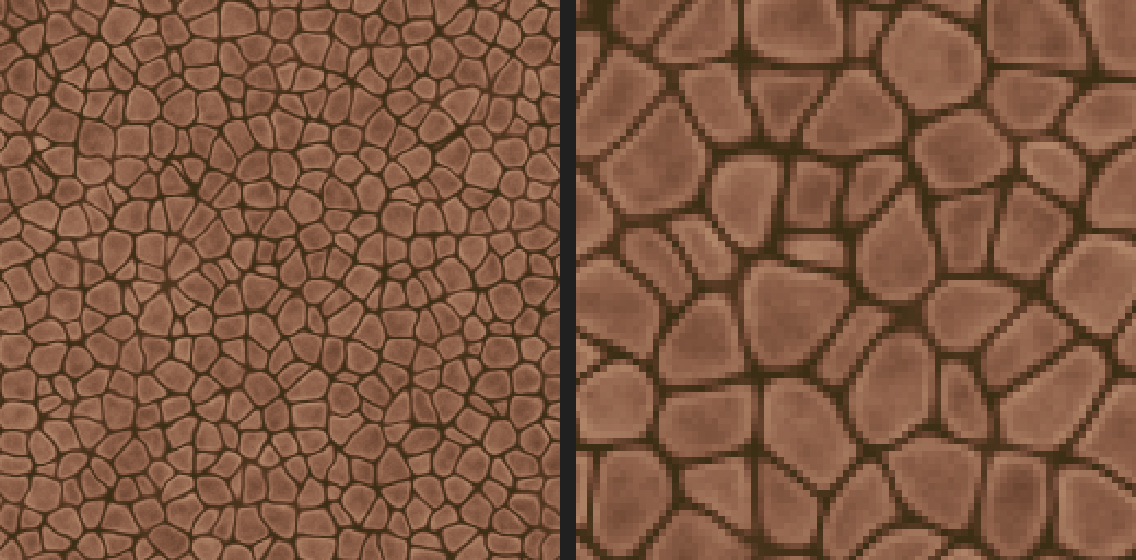
Left, the full canvas; right, a detail of the centre.
Give the GLSL for this texture, as a Shadertoy shader.

```glsl
const float TEXELS = 256.0;       // texture cells across the canvas
const float STONES = 20.5;        // average stones across the canvas
const float JITTER = 0.9;         // scatter of the stone centres
const float SIZE_SPREAD = 0.36;   // difference between small and large stones
const float ROUNDNESS = 15.0;     // lower values give rounder corners
const float WOBBLE = 0.2;         // bending of the outlines
const float JOINT_INNER = -0.03;
const float JOINT_OUTER = 0.097;
const float RIM_LIGHT = 0.85;
const float MOTTLE = 1.5;
const float STONE_TINT = 0.45;
const float GRAIN = 0.22;

const vec3 DEEP_JOINT = vec3(0.23, 0.18, 0.08);
const vec3 JOINT      = vec3(0.31, 0.21, 0.12);
const vec3 SHADOW     = vec3(0.42, 0.27, 0.19);
const vec3 STONE      = vec3(0.56, 0.38, 0.29);
const vec3 HIGHLIGHT  = vec3(0.66, 0.49, 0.38);

vec3 hash3(vec2 p) {
    vec3 q = fract(p.xyx * vec3(0.1031, 0.1030, 0.0973) + 0.37);
    q += dot(q, q.yxz + 33.33);
    return fract((q.xxy + q.yzz) * q.zyx);
}

float noise(vec2 p) {
    vec2 i = floor(p), f = fract(p);
    f = f * f * (3.0 - 2.0 * f);
    float low  = mix(hash3(i).x, hash3(i + vec2(1, 0)).x, f.x);
    float high = mix(hash3(i + vec2(0, 1)).x, hash3(i + vec2(1, 1)).x, f.x);
    return mix(low, high, f.y);
}

float fbm(vec2 p) {
    return 0.55 * noise(p) + 0.3 * noise(p * 2.1 + 7.3) + 0.15 * noise(p * 4.3 + 2.9);
}

// Stone centre in xy, weight in z
vec3 stoneSite(vec2 cell) {
    vec3 h = hash3(cell);
    return vec3(cell + 0.5 + JITTER * (h.xy - 0.5), SIZE_SPREAD * h.z);
}

float power(vec2 p, vec3 site) {
    vec2 d = p - site.xy;
    return dot(d, d) - site.z;
}

// Rounded distance to the joint in x, outward direction in yz
vec3 stoneEdge(vec2 p, out vec2 id) {
    vec2 base = floor(p);
    float nearest = 1e5;
    for (int y = -2; y <= 2; y++)
    for (int x = -2; x <= 2; x++) {
        vec2 cell = base + vec2(x, y);
        float d = power(p, stoneSite(cell));
        if (d < nearest) { nearest = d; id = cell; }
    }
    vec3 own = stoneSite(id);
    float total = 1e-9;
    vec2 outward = vec2(0.0);
    for (int y = -2; y <= 2; y++)
    for (int x = -2; x <= 2; x++) {
        vec2 cell = base + vec2(x, y);
        if (cell == id) continue;
        vec3 other = stoneSite(cell);
        vec2 span = other.xy - own.xy;
        float gap = max(length(span), 0.05);
        float d = (power(p, other) - nearest) / (2.0 * gap);
        float w = exp(-ROUNDNESS * d);
        total += w;
        outward += w * span / gap;
    }
    return vec3(-log(total) / ROUNDNESS, outward / total);
}

// Five-step colour ramp, tone from 0 to 4
vec3 ramp(float tone) {
    vec3 c = mix(DEEP_JOINT, JOINT, clamp(tone, 0.0, 1.0));
    c = mix(c, SHADOW, clamp(tone - 1.0, 0.0, 1.0));
    c = mix(c, STONE, clamp(tone - 2.0, 0.0, 1.0));
    return mix(c, HIGHLIGHT, clamp(tone - 3.0, 0.0, 1.3));
}

void mainImage(out vec4 fragColor, in vec2 fragCoord) {
    vec2 texel = floor(fragCoord / iResolution.y * TEXELS);
    vec2 p = (texel + 0.5) / TEXELS * STONES;

    // Stone outlines
    vec2 bend = vec2(noise(p * 1.9 + 11.0), noise(p * 1.9 + 47.0)) - 0.5;
    vec2 id;
    vec3 edge = stoneEdge(p + WOBBLE * bend, id);
    float d = edge.x + 0.018 * edge.z;

    // Joints, partly filled with lighter soil
    float body = smoothstep(JOINT_INNER, JOINT_OUTER, d);
    float soil = 0.9 * smoothstep(0.45, 0.85, noise(p * 0.9 + 71.0));
    float tone = mix(soil, 3.0, body);

    // Stone faces: tint, worn blotches and grain
    float face = STONE_TINT * (hash3(id + 91.0).x - 0.5);
    face += MOTTLE * (fbm(p * 2.6 + 23.0) - 0.5);
    face += 0.35 * (noise(p * 0.2 + 5.0) - 0.5);
    face -= 0.2 * smoothstep(0.16, 0.36, d);
    face += GRAIN * (hash3(texel + 300.0).y - 0.5);

    // Pale worn rim, stronger on the upper side
    float rim = smoothstep(0.05, 0.11, d) * (1.0 - smoothstep(0.12, 0.22, d));
    rim *= 0.35 + 0.65 * noise(p * 1.6 + 37.0) + 0.15 * edge.z;
    tone += body * (face + RIM_LIGHT * rim);

    fragColor = vec4(ramp(tone), 1.0);
}
```
